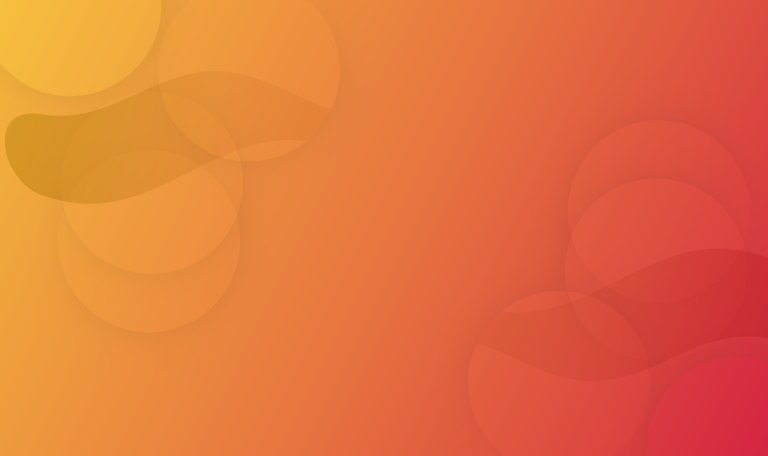
A WebGL 2 fragment shader for this background:

```glsl
#version 300 es
precision highp float;
// Warm diagonal gradient with two mirrored clusters of soft discs and a wavy ribbon.

uniform vec2 u_resolution;
out vec4 fragColor;

const float PI = 3.14159265;
const float RADIUS = 0.2;

// Coverage of a shape from its signed distance
float cover(float d) {
    float aa = 0.9 / u_resolution.y;
    return 1.0 - smoothstep(-aa, aa, d);
}

// Intersection of two distances with a rounded corner
float roundMax(float a, float b, float r) {
    return min(max(a, b), -r) + length(max(vec2(a, b) + r, 0.0));
}

// Three-stop gradient running to the lower right
vec3 background(vec2 p) {
    float t = (p.x + 0.5 * (1.0 - p.y)) * 0.458;
    vec3 yellow = vec3(0.955, 0.715, 0.235);
    vec3 orange = vec3(0.908, 0.465, 0.25);
    vec3 red = vec3(0.83, 0.165, 0.25);
    return t < 0.5 ? mix(yellow, orange, t * 2.0) : mix(orange, red, t * 2.0 - 1.0);
}

// Ribbon between two cosine waves, with a round left end, cut by a disc at the right
float ribbon(vec2 p, vec2 endDisc) {
    float top = 0.795 - 0.049 * cos((p.x - 0.132) * PI / 0.34);
    float bottom = 0.623 - 0.07 * cos((p.x - 0.197) * PI / 0.439);
    float d = roundMax(max(p.y - top, bottom - p.y), 0.011 - p.x, 0.079);
    return p.x > endDisc.x ? max(d, length(p - endDisc) - RADIUS) : d;
}

// Faintly lit disc, clearest below and to the right, with a soft shadow there
vec3 addDisc(vec3 color, vec2 p, vec2 center, vec3 light) {
    vec2 v = p - center;
    float d = length(v) - RADIUS;
    float facing = dot(v / max(length(v), 0.001), vec2(0.4, -0.9));
    float strength = smoothstep(-0.7, 0.7, facing);
    float shadow = mix(0.012, 0.042, strength) * exp(-max(d, 0.0) / 0.03);
    return mix(color * (1.0 - shadow), color + light, cover(d));
}

void main() {
    vec2 p = gl_FragCoord.xy / u_resolution.y;
    vec3 color = background(p);

    // Half-turn symmetry: the right cluster repeats the left one
    vec2 pivot = vec2(0.886, 0.504);
    bool mirrored = p.x > pivot.x;
    vec2 q = mirrored ? 2.0 * pivot - p : p;

    vec2 upperDisc = vec2(0.546, 0.846);
    color = addDisc(color, q, upperDisc, vec3(0.006, 0.008, 0.002));

    // Ribbon tint fades toward its right end
    vec3 deepTint = mirrored ? vec3(0.95, 0.8, 0.82) : vec3(0.89, 0.88, 0.62);
    vec3 tint = mix(deepTint, vec3(0.97, 0.95, 0.92), smoothstep(0.0, 0.55, q.x));
    color *= mix(vec3(1.0), tint, cover(ribbon(q, upperDisc)));

    // Overlapping pair, then the corner disc
    color = addDisc(color, q, vec2(0.327, 0.471), vec3(0.004, 0.006, 0.003));
    color = addDisc(color, q, vec2(0.333, 0.599), vec3(0.003, 0.005, 0.003));
    vec3 cornerLight = mirrored ? vec3(0.004, -0.02, 0.006) : vec3(0.012, 0.035, 0.008);
    color = addDisc(color, q, vec2(0.154, 0.989), cornerLight);

    fragColor = vec4(color, 1.0);
}
```
